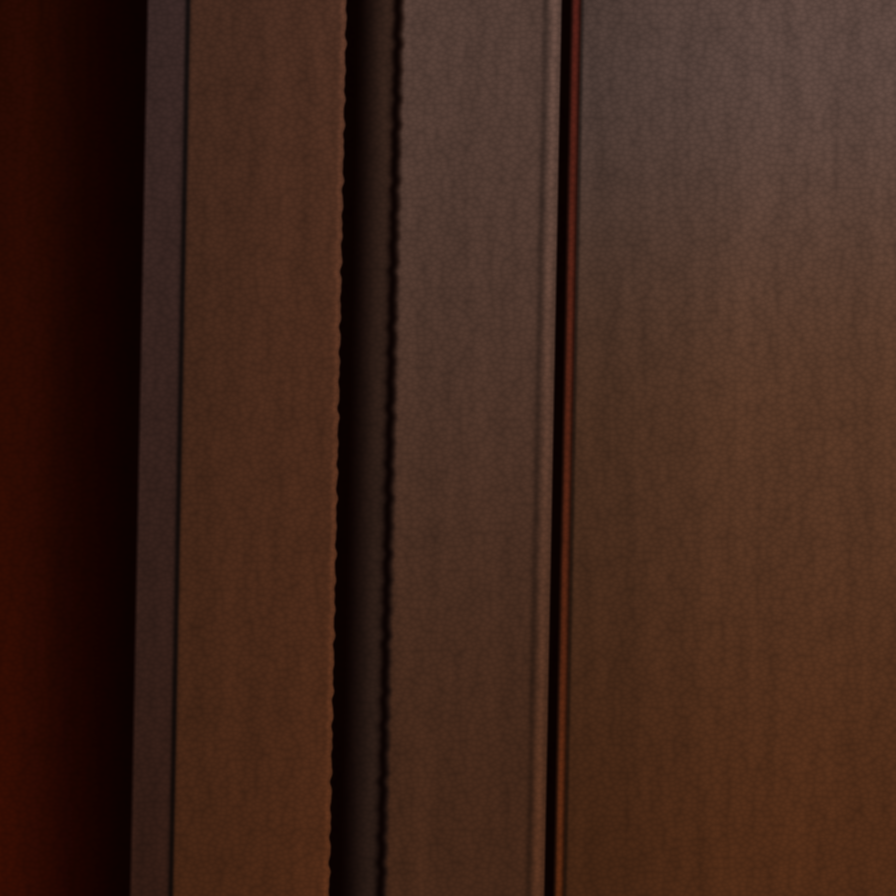
This texture is drawn by a WebGL 2 fragment shader. Its source:

```glsl
#version 300 es
precision highp float;
// Dark stained wood panelling: vertical boards, a recessed groove and a thin bead.
// The boards are soft-edged bands on a slightly leaning axis, lit by vertical gradients,
// with grain from layered sines and a fine mottle from cellular noise.
uniform vec2 u_resolution;
out vec4 outColor;

// Layout: horizontal positions measured along the top edge
const float LEAN = 0.0195;
const float STILE_X = 0.165;
const float BOARD_A_X = 0.212;
const float GROOVE_X = 0.387;
const float BOARD_B_X = 0.450;
const float RIDGE_X = 0.612;
const float GAP_X = 0.627;
const float BEAD_X = 0.637;
const float PANEL_X = 0.649;

// Strength of the surface detail
const float GRAIN = 0.055;
const float MOTTLE = 0.16;
const float EDGE_WOBBLE = 0.0007;

// Stains
const vec3 SHADOW = vec3(0.035, 0.006, 0.003);
const vec3 RECESS_RED = vec3(0.185, 0.045, 0.012);
const vec3 RECESS_DARK = vec3(0.085, 0.010, 0.004);
const vec3 STILE_TOP = vec3(0.215, 0.150, 0.140);
const vec3 STILE_LOW = vec3(0.190, 0.105, 0.075);
const vec3 BOARD_A_TOP = vec3(0.275, 0.170, 0.125);
const vec3 BOARD_A_LOW = vec3(0.275, 0.148, 0.080);
const vec3 BOARD_B_TOP = vec3(0.315, 0.235, 0.205);
const vec3 BOARD_B_LOW = vec3(0.255, 0.150, 0.095);
const vec3 PANEL_TOP = vec3(0.340, 0.262, 0.235);
const vec3 PANEL_MID = vec3(0.318, 0.205, 0.142);
const vec3 PANEL_LOW = vec3(0.290, 0.160, 0.085);
const vec3 GROOVE_LIT = vec3(0.200, 0.130, 0.100);
const vec3 BEAD_TOP = vec3(0.290, 0.110, 0.085);
const vec3 BEAD_LOW = vec3(0.310, 0.145, 0.060);

vec2 hash2(vec2 p) {
  vec3 q = fract(p.xyx * vec3(0.1031, 0.1030, 0.0973));
  q += dot(q, q.yzx + 33.33);
  return fract((q.xx + q.yz) * q.zy);
}

// Distance to the nearest scattered point
float cellular(vec2 p) {
  vec2 cell = floor(p), f = fract(p);
  float nearest = 2.0;
  for (int j = -1; j <= 1; j++)
    for (int i = -1; i <= 1; i++) {
      vec2 o = vec2(i, j);
      nearest = min(nearest, length(o + hash2(cell + o) - f));
    }
  return nearest;
}

// Long vertical streaks
float grain(vec2 p) {
  float sum = 0.0, amp = 0.5, freq = 70.0;
  for (int i = 0; i < 4; i++) {
    float k = float(i);
    float sway = 1.6 * sin(p.y * (5.0 + 4.0 * k) + p.x * 23.0 + k * 2.1);
    sum += amp * sin(p.x * freq + sway) * (0.65 + 0.35 * sin(p.y * (9.0 + 5.0 * k) + p.x * 41.0));
    freq *= 1.83;
    amp *= 0.75;
  }
  return sum;
}

float step_soft(float edge, float x, float soft) {
  float w = max(soft, 0.7 / u_resolution.x);
  return smoothstep(edge - w, edge + w, x);
}

// Soft dark or bright line centred on x0
float line(float x, float x0, float width) {
  float d = (x - x0) / width;
  return exp(-d * d);
}

void main() {
  vec2 uv = gl_FragCoord.xy / u_resolution;
  float y = uv.y;
  float wobble = sin(y * 210.0) + sin(y * 347.0 + 1.3) * sin(y * 61.0);
  float x = uv.x + LEAN * (1.0 - y);
  float xe = x + EDGE_WOBBLE * wobble;

  // Recessed red panel on the left, fading into shadow at the stile
  vec3 col = mix(RECESS_RED, RECESS_DARK, smoothstep(0.02, 0.125, x));
  col *= mix(1.08, 0.80, y);
  col = mix(col, SHADOW, 0.85 * smoothstep(0.105, STILE_X, x));

  // Narrow stile and first board
  col = mix(col, mix(STILE_LOW, STILE_TOP, y), step_soft(STILE_X, x, 0.003));
  vec3 boardA = mix(BOARD_A_LOW, BOARD_A_TOP, y) * (0.94 + 0.10 * smoothstep(BOARD_A_X, GROOVE_X, x));
  col = mix(col, boardA, step_soft(BOARD_A_X, x, 0.002));
  col *= 1.0 - 0.62 * line(x, BOARD_A_X - 0.002, 0.0035);
  col *= 1.0 + 0.18 * line(xe, GROOVE_X - 0.004, 0.003);

  // Groove: black side, rounded lit flank, dark seam
  vec3 groove = mix(SHADOW, mix(0.8, 1.0, y) * GROOVE_LIT, smoothstep(0.396, 0.434, x));
  col = mix(col, groove, step_soft(GROOVE_X, xe, 0.0018));

  // Second board with its ridge
  vec3 boardB = mix(BOARD_B_LOW, BOARD_B_TOP, smoothstep(0.0, 1.05, y));
  col = mix(col, boardB, step_soft(BOARD_B_X, xe, 0.004));
  col = mix(col, SHADOW, 0.92 * line(xe, BOARD_B_X - 0.006, 0.0055));
  col *= 1.0 - 0.24 * line(x, RIDGE_X - 0.003, 0.004);
  col *= 1.0 + 0.24 * line(x, RIDGE_X + 0.007, 0.005);

  // Wide panel: cool light at the top, warm stain below, dimmer by the bead
  vec3 panel = mix(PANEL_LOW, PANEL_MID, smoothstep(0.0, 0.62, y));
  panel = mix(panel, PANEL_TOP, smoothstep(0.50, 0.95, y + 0.08 * (0.8 - uv.x)));
  panel *= 0.86 + 0.17 * smoothstep(PANEL_X, 0.88, x);
  col = mix(col, panel, step_soft(PANEL_X, x, 0.002));

  // Gap and bead
  float inGap = step_soft(GAP_X, x, 0.002) * (1.0 - step_soft(PANEL_X, x, 0.002));
  vec3 bead = mix(BEAD_LOW, BEAD_TOP, y) * (0.55 + 0.5 * line(x, BEAD_X + 0.006, 0.004));
  col = mix(col, mix(SHADOW, bead, step_soft(BEAD_X + 0.001, x, 0.003)), inGap);
  col *= 1.0 - 0.40 * line(x, PANEL_X + 0.001, 0.0025);

  // Grain and mottle
  float speck = cellular(uv * vec2(150.0, 190.0)) + 0.6 * cellular(uv * vec2(64.0, 30.0) + 17.0) - 0.77;
  col *= 1.0 + GRAIN * grain(vec2(x, y)) - MOTTLE * speck;
  outColor = vec4(clamp(col, 0.0, 1.0), 1.0);
}
```
